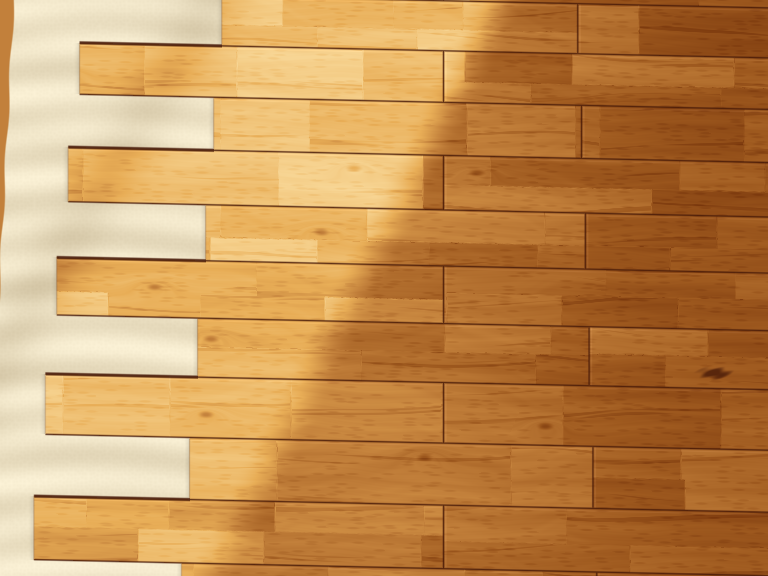
A WebGL 2 fragment shader for this texture:

```glsl
#version 300 es
precision highp float;
// Staggered wooden floor planks half laid over a pale foam sheet, in slanting sunlight.
uniform vec2 u_resolution;
out vec4 outColor;

const vec3 UMBER = vec3(0.48, 0.22, 0.05);
const vec3 BROWN = vec3(0.62, 0.35, 0.12);
const vec3 TAN = vec3(0.76, 0.50, 0.23);
const vec3 GOLD = vec3(0.91, 0.68, 0.34);
const vec3 STRAW = vec3(0.96, 0.81, 0.54);
const vec3 FOAM = vec3(0.97, 0.93, 0.82);
const vec3 FOAM_DIM = vec3(0.79, 0.73, 0.60);
const vec3 SEAM = vec3(0.28, 0.10, 0.03);
const float TILT = 0.022;         // downward slope of the rows
const float FIRST_SEAM = 0.0712;  // height of the seam below row 0
const float ROW_STEP = 0.0882;    // row height at that seam
const float ROW_GROWTH = 0.0013;  // rows widen towards the viewer

float hash(vec2 p) {
  return fract(sin(dot(p, vec2(127.1, 311.7))) * 43758.5);
}

// Distance to the nearest scattered point, and a random value for that point
vec2 cellular(vec2 p) {
  vec2 cell = floor(p), best = vec2(9.0, 0.0);
  for (int j = -1; j <= 1; j++)
    for (int i = -1; i <= 1; i++) {
      vec2 c = cell + vec2(i, j);
      vec2 point = c + 0.2 + 0.6 * vec2(hash(c), hash(c + 37.0));
      float d = length(p - point);
      if (d < best.x) best = vec2(d, hash(c + 71.0));
    }
  return best;
}

float layeredSines(vec2 p, float seed) {
  float sum = 0.0, amp = 0.5;
  for (int i = 0; i < 5; i++) {
    p.y += 0.8 * sin(p.x + seed);
    sum += amp * sin(p.y + seed * 1.7);
    p = p * vec2(1.5, 1.7) + 2.3;
    amp *= 0.7;
  }
  return sum;
}

float line(float d, float halfWidth, float px) {
  return 1.0 - smoothstep(halfWidth - px, halfWidth + px, d);
}

// Continuous row number, growing downwards
float rowCoord(float y) {
  float root = sqrt(ROW_STEP * ROW_STEP + 4.0 * ROW_GROWTH * (y - FIRST_SEAM));
  return 1.0 + (root - ROW_STEP) / (2.0 * ROW_GROWTH);
}

float leftEnd(float row) {
  return mix(0.385 - 0.007 * row, 0.148 - 0.0099 * row, mod(row, 2.0));
}

float jointX(float row) {
  return mix(1.003 + 0.0033 * row, 0.770, mod(row, 2.0));
}

// Random tone of the glued blocks along one strip
float blockTone(float x, float id, float px) {
  float len = 0.17 + 0.2 * hash(vec2(id, 3.0));
  float u = x / len + 9.0 * hash(vec2(id, 5.0));
  float cell = floor(u), start = 0.1 + 0.5 * hash(vec2(cell, id));
  float inside = smoothstep(start - px / len, start + px / len, u - cell);
  return mix(hash(vec2(cell - 1.0, id + 0.5)), hash(vec2(cell, id + 0.5)), inside);
}

vec3 woodColor(float t) {
  t *= 4.0;
  vec3 c = mix(UMBER, BROWN, clamp(t, -0.5, 1.0));
  c = mix(c, TAN, clamp(t - 1.0, 0.0, 1.0));
  c = mix(c, GOLD, clamp(t - 2.0, 0.0, 1.0));
  return mix(c, STRAW, clamp(t - 3.0, 0.0, 1.2));
}

vec3 wood(vec2 p, float v, float height, float plank, float light, float px) {
  float split = 0.42 + 0.2 * hash(vec2(plank, 1.0));
  float lower = smoothstep(-px, px, (v - split) * height);
  lower *= step(hash(vec2(plank, 2.0)), 0.8);
  float tone = mix(blockTone(p.x, plank * 2.0, px), blockTone(p.x, plank * 2.0 + 1.0, px), lower);
  // Small knots bend the grain around them
  vec2 knot = cellular(vec2(p.x * 4.5, v + plank * 7.0));
  float present = step(0.78, knot.y);
  float bend = present * exp(-knot.x * knot.x * 35.0);
  float core = present * (1.0 - smoothstep(0.01, 0.08, knot.x));
  // Broad figure, fine grain, sparse dark streaks and short pores
  float seed = tone * 40.0;
  float figure = layeredSines(vec2(p.x * 12.0, p.y * 50.0 + bend * 2.0), seed);
  float grain = layeredSines(vec2(p.x * 10.0, p.y * 170.0 + bend * 5.0), seed + 4.0);
  float streak = smoothstep(0.7, 0.95, layeredSines(vec2(p.x * 6.0, p.y * 100.0), seed + 9.0));
  vec2 pore = cellular(vec2(p.x * 30.0, p.y * 160.0));
  float dash = step(0.6, pore.y) * smoothstep(0.45, 0.15, pore.x);
  float t = light + 0.24 * (tone - 0.5) + 0.04 * figure + 0.03 * grain;
  return woodColor(t - 0.12 * streak - 0.07 * dash - 0.03 * bend - 0.25 * core);
}

vec3 foam(vec2 p, float sun) {
  float ridge = sin(p.y * 84.0 + 1.2 * sin(p.x * 9.0)) + 0.5 * sin(p.y * 47.0 - p.x * 7.0);
  float speckle = cellular(p * 150.0).x - 0.4;
  return mix(FOAM_DIM, FOAM, 0.8 + 0.17 * ridge + 0.12 * speckle - 0.4 * (1.0 - sun));
}

void main() {
  float px = 1.0 / u_resolution.y;
  vec2 p = gl_FragCoord.xy * px;
  p.y = 1.0 - p.y;
  float level = p.y - TILT * p.x;
  float k = rowCoord(level), row = floor(k), v = k - row;
  float height = ROW_STEP + 2.0 * ROW_GROWTH * (k - 1.0);

  // Sunlit wedge with a dim band across its left side
  float sun = 1.0 - smoothstep(-0.05, 0.05, p.x - 0.868 + 0.5 * p.y);
  float band = exp(-pow((p.x - 0.37 + 0.6 * p.y) / 0.06, 2.0));
  float shade = 0.47 - 0.24 * smoothstep(0.6, 1.35, p.x);
  float light = mix(shade, 0.9 - 0.14 * p.y * p.y - 0.2 * band, sun);

  // Foam sheet, with bare floor beyond its left border
  vec3 color = foam(p, 1.0 - 0.8 * band);
  float border = 0.024 - 0.05 * p.y + 0.002 * sin(p.y * 40.0);
  color = mix(TAN, color, smoothstep(-px, px, p.x - border));

  // Planks
  float left = leftEnd(row), joint = jointX(row);
  float plank = row * 2.0 + step(joint, p.x) + 11.0;
  vec3 board = wood(vec2(p.x, level), v, height, plank, light, px);
  vec2 crack = (p - vec2(1.241, 0.648)) / vec2(0.034, 0.012);
  float rot = 1.0 - smoothstep(0.3, 1.0, length(crack) + 0.15 * sin(crack.x * 7.0 + crack.y * 5.0));
  board = mix(board, SEAM, 0.8 * rot);
  float lip = line(abs(p.x - joint - 0.004), 0.001, px) + line(abs(v * height - 0.0045), 0.0008, px);
  board += 0.05 * lip;
  color *= 1.0 - 0.08 * smoothstep(0.01, 0.0, left - p.x) * step(p.x, left);
  color = mix(color, board, smoothstep(-px, px, p.x - left));

  // Dark seams, thicker where a plank side shows above the foam
  float seam = floor(k + 0.5);
  float outer = min(leftEnd(seam), leftEnd(seam - 1.0));
  float exposed = step(p.x, leftEnd(seam - 1.0)) * mod(seam, 2.0);
  float gap = line(abs(k - seam) * height, 0.0012 + 0.0014 * exposed, px);
  gap *= smoothstep(-px, px, p.x - outer);
  gap = max(gap, line(abs(p.x - joint), 0.0012, px));
  gap = max(gap, 0.3 * line(abs(p.x - left), 0.0008, px));
  color = mix(color, SEAM, 0.9 * gap);
  outColor = vec4(clamp(color, 0.0, 1.0), 1.0);
}
```
